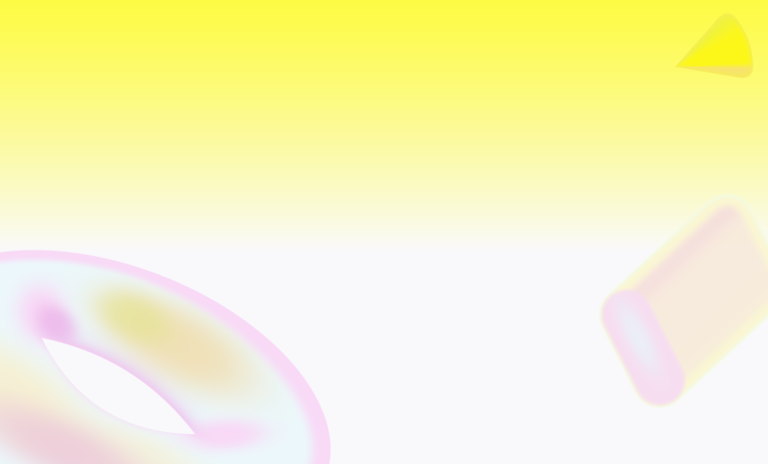
A Shadertoy shader for this background:

```glsl
// Pastel backdrop: a yellow-to-white vertical fade with three glossy solids,
// a tilted ring, an extruded capsule and a cone. Each solid is a distance
// function filled with soft elliptical patches of iridescent colour.

const vec3 WHITE = vec3(0.978, 0.978, 0.988);
const vec3 YELLOW = vec3(0.995, 0.985, 0.27);
const vec3 CREAM = vec3(0.965, 0.94, 0.82);
const vec3 PINK = vec3(0.975, 0.85, 0.965);
const vec3 ORCHID = vec3(0.92, 0.70, 0.91);
const vec3 ICE = vec3(0.925, 0.97, 0.985);
const vec3 PEACH = vec3(0.97, 0.92, 0.86);
const vec3 ROSE = vec3(0.93, 0.80, 0.85);

// Coordinates of p in a frame whose x axis points at the given angle.
vec2 toFrame(vec2 p, float angle) {
    vec2 axis = vec2(cos(angle), sin(angle));
    return vec2(dot(p, axis), dot(p, vec2(-axis.y, axis.x)));
}

float cross2(vec2 a, vec2 b) { return a.x * b.y - a.y * b.x; }

float fill(float d, float blur) { return 1.0 - smoothstep(-blur, blur, d); }

// Flat-topped elliptical glow.
float patchGlow(vec2 p, vec2 center, float angle, vec2 radii) {
    vec2 q = toFrame(p - center, angle) / radii;
    float k = dot(q, q);
    return exp(-k * sqrt(k));
}

float sdEllipse(vec2 q, vec2 radii) {
    float k = length(q / radii);
    return k * (k - 1.0) / (length(q / (radii * radii)) + 1e-4);
}

float sdSegment(vec2 p, vec2 a, vec2 b) {
    vec2 ab = b - a;
    return length(p - a - ab * clamp(dot(p - a, ab) / dot(ab, ab), 0.0, 1.0));
}

float smoothMax(float a, float b, float k) {
    float h = max(k - abs(a - b), 0.0) / k;
    return max(a, b) + h * h * k * 0.25;
}

vec3 backdrop(float y) {
    float t = clamp((1.0 - y) / 0.545, 0.0, 1.0);
    return mix(YELLOW, WHITE, pow(t, 1.2));
}

vec3 drawRing(vec3 color, vec2 p, float px) {
    float outer = sdEllipse(toFrame(p - vec2(0.248, 0.149), -0.372), vec2(0.487, 0.276));

    // Lens-shaped opening bounded by two parabolas.
    vec2 h = toFrame(p - vec2(0.255, 0.168), -0.56);
    float bulge = 1.0 - pow(h.x / 0.195, 2.0);
    float hole = max(h.y - 0.037 * bulge, -h.y - 0.060 * bulge);

    // Iridescent surface.
    vec3 skin = ICE;
    skin = mix(skin, CREAM, 0.95 * patchGlow(p, vec2(0.03, 0.15), -0.6, vec2(0.20, 0.085)));
    skin = mix(skin, CREAM, 0.7 * patchGlow(p, vec2(0.30, 0.01), -0.4, vec2(0.16, 0.06)));
    skin = mix(skin, ROSE, 0.9 * patchGlow(p, vec2(0.14, 0.03), -0.45, vec2(0.21, 0.065)));
    skin = mix(skin, vec3(0.94, 0.88, 0.72), patchGlow(p, vec2(0.385, 0.258), -0.5, vec2(0.185, 0.082)));
    skin = mix(skin, vec3(0.90, 0.89, 0.58), 0.75 * patchGlow(p, vec2(0.29, 0.315), -0.45, vec2(0.085, 0.05)));
    skin = mix(skin, PINK, patchGlow(p, vec2(0.09, 0.325), 0.2, vec2(0.055, 0.065)));
    skin = mix(skin, ORCHID, 0.75 * patchGlow(p, vec2(0.122, 0.302), -0.7, vec2(0.05, 0.035)));
    skin = mix(skin, PINK, patchGlow(p, vec2(0.485, 0.063), 0.05, vec2(0.09, 0.034)));

    // Shaded lip around the opening, strongest on its upper side.
    float upper = smoothstep(-0.02, 0.02, h.y) * smoothstep(0.26, 0.16, abs(h.x));
    skin = mix(skin, ORCHID, 0.8 * upper * exp(-max(hole, 0.0) / 0.016));
    skin = mix(skin, PINK, 0.6 * exp(-max(hole, 0.0) / 0.006));

    // Pink outer rim, wider to the right.
    float rim = mix(0.032, 0.06, smoothstep(0.25, 0.7, p.x));
    skin = mix(skin, PINK, 0.95 * smoothstep(-rim, -0.35 * rim, outer));
    return mix(color, skin, fill(max(outer, -hole), px));
}

vec3 drawCapsule(vec3 color, vec2 p, float px) {
    vec2 top = vec2(1.351, 0.321), face = vec2(0.071, -0.140), depth = vec2(0.2155, 0.2);
    vec2 q = p - top;
    float along = cross2(q, face) / cross2(depth, face);
    float across = cross2(depth, q) / cross2(depth, face);

    // Rounded parallelogram: the front face swept backwards.
    float side = min(sdSegment(q, vec2(0.0), depth), sdSegment(q, face, face + depth));
    float ends = min(sdSegment(q, vec2(0.0), face), sdSegment(q, depth, face + depth));
    vec2 off = abs(vec2(along, across) - 0.5);
    float core = max(off.x, off.y) < 0.5 ? 0.0 : min(side, ends);
    float body = core - 0.060;

    vec3 skin = mix(PEACH, CREAM, 0.35 * smoothstep(0.7, 1.3, across));
    skin = mix(skin, vec3(0.96, 0.87, 0.86), 0.9 * exp(-pow((across + 0.1) / 0.17, 2.0)));
    skin = mix(skin, vec3(0.98, 0.965, 0.82), smoothstep(-0.038, -0.012, body));
    skin = mix(skin, vec3(0.955, 0.98, 0.89), smoothstep(-0.012, 0.0, body));

    // Pink front cap with a cool highlight along its axis.
    float cap = sdSegment(q, vec2(0.0), face) - 0.054;
    vec3 capColor = mix(vec3(0.965, 0.865, 0.94), vec3(0.915, 0.935, 0.97),
        0.9 * patchGlow(q, face * 0.35, -1.1, vec2(0.085, 0.026)));
    skin = mix(skin, capColor, fill(cap, 0.007));
    return mix(color, skin, 0.95 * fill(body, px + 0.002));
}

vec3 drawCone(vec3 color, vec2 p, float px) {
    float halfAngle = 0.506;
    vec2 q = toFrame(p - vec2(1.455, 0.856), 0.339);
    float wedge = abs(q.y) * cos(halfAngle) - q.x * sin(halfAngle);
    float cone = smoothMax(wedge, length(q) - 0.168, 0.03);

    // Colour sweeps around the apex, from the peach underside upward.
    float sweep = atan(q.y, q.x) / halfAngle * 0.5 + 0.5;
    vec3 skin = mix(vec3(0.97, 0.89, 0.42), vec3(0.99, 0.97, 0.10), smoothstep(0.12, 0.24, sweep));
    skin = mix(skin, vec3(0.94, 0.95, 0.24), smoothstep(0.6, 0.95, sweep));
    skin = mix(skin, vec3(0.96, 0.93, 0.33), 0.7 * smoothstep(-0.012, 0.0, cone));
    return mix(color, skin, fill(cone, px));
}

void mainImage(out vec4 fragColor, in vec2 fragCoord) {
    vec2 p = fragCoord / iResolution.y;
    float px = 1.0 / iResolution.y;
    vec3 color = backdrop(p.y);
    color = drawRing(color, p, px);
    color = drawCapsule(color, p, px);
    color = drawCone(color, p, px);
    fragColor = vec4(color, 1.0);
}
```
